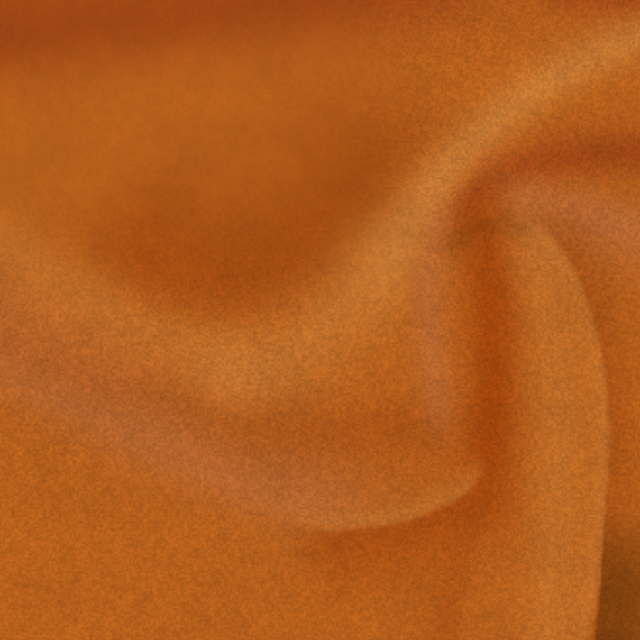
A Shadertoy shader for this texture:

```glsl
// Draws softly lit folds of orange suede with a fine, speckled nap.

const vec3 BASE   = vec3(0.71, 0.37, 0.11);
const vec3 GOLD   = vec3(0.77, 0.47, 0.20);
const vec3 ROSE   = vec3(0.71, 0.40, 0.20);
const vec3 DEEP   = vec3(0.62, 0.28, 0.06);
const vec3 RUST   = vec3(0.60, 0.25, 0.08);
const vec3 EMBER  = vec3(0.63, 0.26, 0.04);
const vec3 SHADOW = vec3(0.48, 0.24, 0.05);

float hash(vec2 cell) {
    vec3 q = fract(vec3(cell.xyx) * 0.1031);
    q += dot(q, q.yzx + 33.33);
    return fract((q.x + q.y) * q.z);
}

float noise(vec2 p) {
    vec2 i = floor(p), f = fract(p);
    f = f * f * (3.0 - 2.0 * f);
    return mix(mix(hash(i), hash(i + vec2(1, 0)), f.x),
               mix(hash(i + vec2(0, 1)), hash(i + vec2(1, 1)), f.x), f.y);
}

float fbm(vec2 p) {
    float sum = 0.0, amp = 0.5;
    for (int i = 0; i < 4; i++) {
        sum += amp * noise(p);
        p = mat2(1.6, 1.2, -1.2, 1.6) * p;
        amp *= 0.5;
    }
    return sum;
}

vec2 bezier(vec2 a, vec2 b, vec2 c, float t) {
    return mix(mix(a, b, t), mix(b, c, t), t);
}

// Tapered soft stroke along a curve; each side has its own falloff width.
float crease(vec2 p, vec2 a, vec2 b, vec2 c, float leftWidth, float rightWidth) {
    const int STEPS = 14;
    float best = 1e5, side = 0.0, along = 0.0;
    vec2 start = a;
    for (int i = 1; i <= STEPS; i++) {
        vec2 end = bezier(a, b, c, float(i) / float(STEPS));
        vec2 dir = end - start, rel = p - start;
        float h = clamp(dot(rel, dir) / dot(dir, dir), 0.0, 1.0);
        vec2 gap = rel - dir * h;
        float d2 = dot(gap, gap);
        if (d2 < best) {
            best = d2;
            side = dir.x * rel.y - dir.y * rel.x;
            along = (float(i - 1) + h) / float(STEPS);
        }
        start = end;
    }
    float w = side > 0.0 ? leftWidth : rightWidth;
    float taper = smoothstep(0.0, 0.22, along) * (1.0 - smoothstep(0.78, 1.0, along));
    return taper * exp(-best / (w * w));
}

vec3 backCloth(vec2 p) {
    vec3 col = BASE;
    col = mix(col, RUST, 0.8 * crease(p, vec2(-0.3, 0.92), vec2(0.2, 0.97), vec2(0.9, 1.06), 0.12, 0.07));
    col = mix(col, RUST, 0.7 * crease(p, vec2(0.8, 1.05), vec2(1.0, 0.99), vec2(1.25, 0.95), 0.04, 0.04));
    col = mix(col, DEEP, 0.8 * crease(p, vec2(0.1, 0.72), vec2(0.38, 0.36), vec2(0.72, 0.88), 0.14, 0.07));
    return col;
}

vec3 frontSlope(vec3 col, vec2 p) {
    col = mix(col, ROSE, 0.8 * crease(p, vec2(-0.25, 0.6), vec2(0.2, 0.28), vec2(0.66, 0.16), 0.11, 0.05));
    col = mix(col, DEEP, 0.5 * crease(p, vec2(0.25, 0.38), vec2(0.56, 0.28), vec2(0.76, 0.36), 0.05, 0.06));
    col = mix(col, DEEP, 0.25 * crease(p, vec2(-0.1, 0.52), vec2(0.2, 0.36), vec2(0.5, 0.34), 0.04, 0.04));
    return col;
}

vec3 ridge(vec3 col, vec2 p) {
    col = mix(col, GOLD, 0.4 * crease(p, vec2(-0.25, 0.85), vec2(0.14, 0.45), vec2(0.48, 0.42), 0.04, 0.06));
    col = mix(col, GOLD, 0.6 * crease(p, vec2(0.26, 0.42), vec2(0.52, 0.36), vec2(0.67, 0.76), 0.06, 0.07));
    col = mix(col, RUST, 0.75 * crease(p, vec2(0.66, 0.6), vec2(0.74, 0.81), vec2(1.25, 0.75), 0.04, 0.035));
    col = mix(col, ROSE, 0.9 * crease(p, vec2(0.74, 0.7), vec2(0.95, 0.67), vec2(1.25, 0.58), 0.035, 0.07));
    col = mix(col, ROSE, 0.7 * crease(p, vec2(0.7, 0.78), vec2(0.635, 0.5), vec2(0.71, 0.27), 0.03, 0.03));
    return mix(col, GOLD, 0.9 * crease(p, vec2(0.58, 0.45), vec2(0.62, 0.89), vec2(1.3, 1.03), 0.04, 0.035));
}

vec3 pocketAndLip(vec3 col, vec2 p) {
    col = mix(col, EMBER, 0.9 * crease(p, vec2(0.74, 0.73), vec2(0.8, 0.5), vec2(0.75, 0.15), 0.045, 0.045));
    col = mix(col, SHADOW, 0.4 * crease(p, vec2(0.69, 0.59), vec2(0.74, 0.69), vec2(0.85, 0.63), 0.018, 0.025));
    vec2 lipA = vec2(0.43, 0.18), lipB = vec2(0.7, 0.155), lipC = vec2(0.765, 0.29);
    col = mix(col, EMBER, 0.65 * crease(p, lipA, lipB, lipC, 0.006, 0.09));
    col = mix(col, GOLD, 0.6 * crease(p, lipA, lipB, lipC, 0.02, 0.007));
    return mix(col, DEEP, 0.4 * crease(p, vec2(0.76, 0.27), vec2(0.72, 0.1), vec2(0.66, -0.15), 0.02, 0.04));
}

vec3 standingFold(vec3 col, vec2 p) {
    col = mix(col, GOLD, 0.45 * crease(p, vec2(0.78, 0.7), vec2(0.95, 0.5), vec2(0.82, -0.3), 0.05, 0.05));
    vec2 a = vec2(0.79, 0.68), b = vec2(1.06, 0.57), c = vec2(0.87, -0.25);
    col = mix(col, DEEP, 0.5 * crease(p, a, b, c, 0.045, 0.004));
    float low = 1.0 - smoothstep(0.08, 0.24, p.y);
    col = mix(col, SHADOW, 0.9 * low * crease(p, a, b, vec2(0.87, -0.4), 0.13, 0.003));
    return mix(col, GOLD, 0.5 * crease(p, a, b, c, 0.004, 0.022));
}

void mainImage(out vec4 fragColor, in vec2 fragCoord) {
    vec2 p = fragCoord / iResolution.xy;
    vec2 q = p + 0.012 * (vec2(fbm(p * 9.0), fbm(p * 9.0 + 17.0)) - 0.47);

    vec3 col = frontSlope(backCloth(q), q);
    col = standingFold(pocketAndLip(ridge(col, q), q), q);

    // Cloudy brushing, then nap that sharpens toward the focused front
    col *= 1.0 + 0.09 * (fbm(p * 14.0) - 0.47) + 0.06 * (fbm(p * 60.0) - 0.47);
    float focus = max(1.0 - smoothstep(0.45, 0.75, p.y), smoothstep(0.5, 0.72, p.x));
    float nap = 0.6 * noise(p * 330.0) + 0.4 * noise(p * 190.0 + 40.0) - 0.5;
    col *= 1.0 + mix(0.06, 0.21, focus) * nap;

    fragColor = vec4(clamp(col, 0.0, 1.0), 1.0);
}
```
